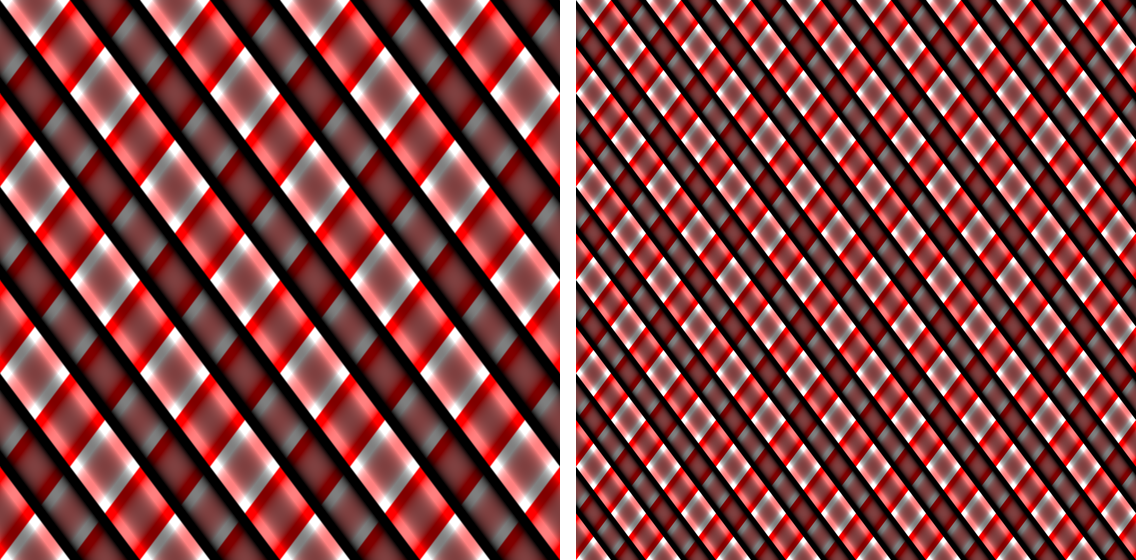
Left, the tile; right, the same tile 2 across and 2 down.
Give the GLSL for this pattern, as a Shadertoy shader.

```glsl
// Woven diamond plaid: two families of diagonal bands cross each other.
// Each band follows a clipped cosecant wave, hollow in bright bands and
// domed in dark ones; one family sets the light, the other the tint.

const float TAU = 6.2831853;
const vec2 REPEATS = vec2(4.0, 3.0);   // whole repeats across and down

// Bright half falls from 1 to 0.5 at its middle; dark half rises from 0 to 0.5.
float bandWave(float phase) {
    float s = sin(TAU * phase);
    float bright = 0.5 / max(s, 0.5);
    float dark = 1.0 - 0.5 / max(-s, 0.5);
    float edge = 0.75 * fwidth(s) + 1e-5;
    return mix(dark, bright, smoothstep(-edge, edge, s));
}

// Red carries the light alone; green and blue are also scaled by the tint.
vec3 plaidColor(float light, float tint) {
    return light * vec3(1.0, tint, tint);
}

void mainImage(out vec4 fragColor, in vec2 fragCoord) {
    vec2 cell = fragCoord / iResolution.xy * REPEATS;

    // Diagonal phases: both advance by whole numbers across the canvas
    float light = bandWave(cell.x + cell.y);
    float tint = bandWave(cell.x - cell.y);

    fragColor = vec4(plaidColor(light, tint), 1.0);
}
```
